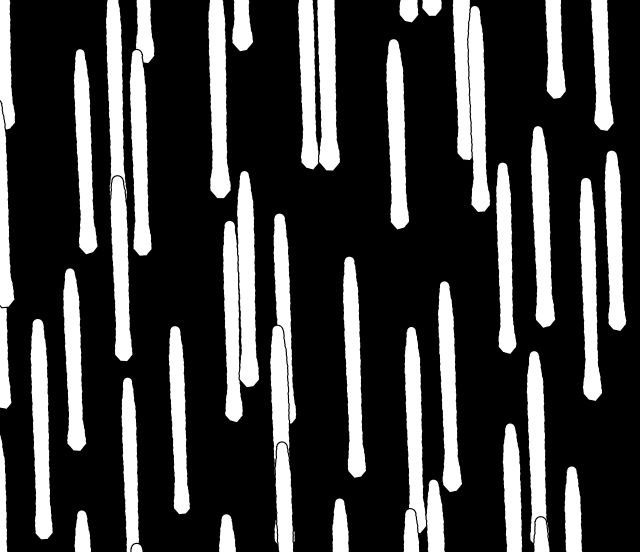
This pattern is drawn by a WebGL 1 fragment shader. Its source:

```glsl
precision highp float;
// Scattered white drip strokes on black, slightly leaning, each with a small
// rounded tip, a long body and a chamfered bulb at its foot. Strokes sit on a
// jittered grid and are painted top row first, with a thin dark rim on overlaps.

uniform vec2 u_resolution;

const vec2 CELL = vec2(0.085, 0.425);   // grid spacing, canvas height = 1
const vec3 GROUND = vec3(0.0);
const vec3 INK = vec3(1.0);
const float RIM = 0.0021;               // dark line around a front stroke

float hash(vec2 cell, float salt) {
  vec2 p = fract((cell + salt * 7.31) * vec2(0.1031, 0.1137));
  p += dot(p, p.yx + 33.33);
  return fract((p.x + p.y) * p.x * 17.17);
}

// Hand-cut unevenness of a contour, from layered sines
float wobble(float y, float phase) {
  return 0.00035 * sin(y * 190.0 + phase)
       + 0.00025 * sin(y * 437.0 + phase * 2.3)
       + 0.00020 * sin(y * 811.0 + phase * 3.7);
}

// Half width at t, running from 0 at the tip to 1 at the foot
float halfWidth(float t, float tip, float body, float bulb) {
  float w = mix(tip * 0.92, body, smoothstep(-0.03, 0.19, t));
  w -= 0.0018 * smoothstep(0.3, 0.8, t);
  return w + bulb * smoothstep(0.82, 0.95, t);
}

// Signed distance to a stroke; p.y is measured downwards from its tip
float stroke(vec2 p, float len, vec2 cell) {
  float tip = mix(0.0075, 0.0095, hash(cell, 1.0));
  float body = mix(0.0128, 0.0156, hash(cell, 2.0));
  float bulb = mix(0.0025, 0.0052, hash(cell, 3.0));
  float slant = mix(-0.3, 0.35, hash(cell, 4.0));
  float phase = 40.0 * hash(cell, 5.0) + 2.0 * sign(p.x);

  float side = abs(p.x) - halfWidth(p.y / len, tip, body, bulb);
  side += wobble(p.y, phase);

  // Foot: a slanted flat end with two cut corners
  vec2 q = vec2(p.x, p.y - len);
  float flatEnd = q.y + q.x * slant;
  float corner = dot(vec2(abs(q.x), q.y), vec2(0.76, 0.65)) - 0.0045;
  float shaft = max(max(side, tip - p.y), max(flatEnd, corner));

  float knob = length(p - vec2(0.0, tip)) - tip;
  return min(shaft, knob);
}

float cover(float d, float pixel) {
  return clamp(0.5 - d / pixel, 0.0, 1.0);
}

// Distance to the stroke owned by one grid cell
float cellStroke(vec2 uv, vec2 cell) {
  float columnPhase = fract(cell.x * 0.382 + 0.35 * hash(vec2(cell.x, 3.0), 6.0));
  float shiftX = 0.5 + (hash(cell, 7.0) - 0.5) * 1.05;
  float shiftY = columnPhase + (hash(cell, 8.0) - 0.5) * 0.4;
  vec2 top = (cell + vec2(shiftX, shiftY)) * CELL;
  float len = mix(0.325, 0.405, hash(cell, 9.0));
  float lean = mix(0.022, 0.042, hash(cell, 10.0));

  vec2 p = vec2(uv.x - top.x, top.y - uv.y);
  p.x -= lean * (p.y - 0.5 * len);
  return stroke(p, len, cell);
}

void main() {
  float pixel = 1.0 / u_resolution.y;
  vec2 uv = gl_FragCoord.xy * pixel;
  vec2 home = floor(uv / CELL);
  float ink = 0.0;

  // Upper rows first, so that lower strokes lie in front
  for (int row = 2; row >= -1; row--) {
    for (int column = -1; column <= 1; column++) {
      vec2 cell = home + vec2(float(column), float(row)) + 20.0;
      float d = cellStroke(uv + 20.0 * CELL, cell);
      ink *= 1.0 - cover(d - RIM, pixel);
      ink = max(ink, cover(d, pixel));
    }
  }

  gl_FragColor = vec4(mix(GROUND, INK, ink), 1.0);
}
```
